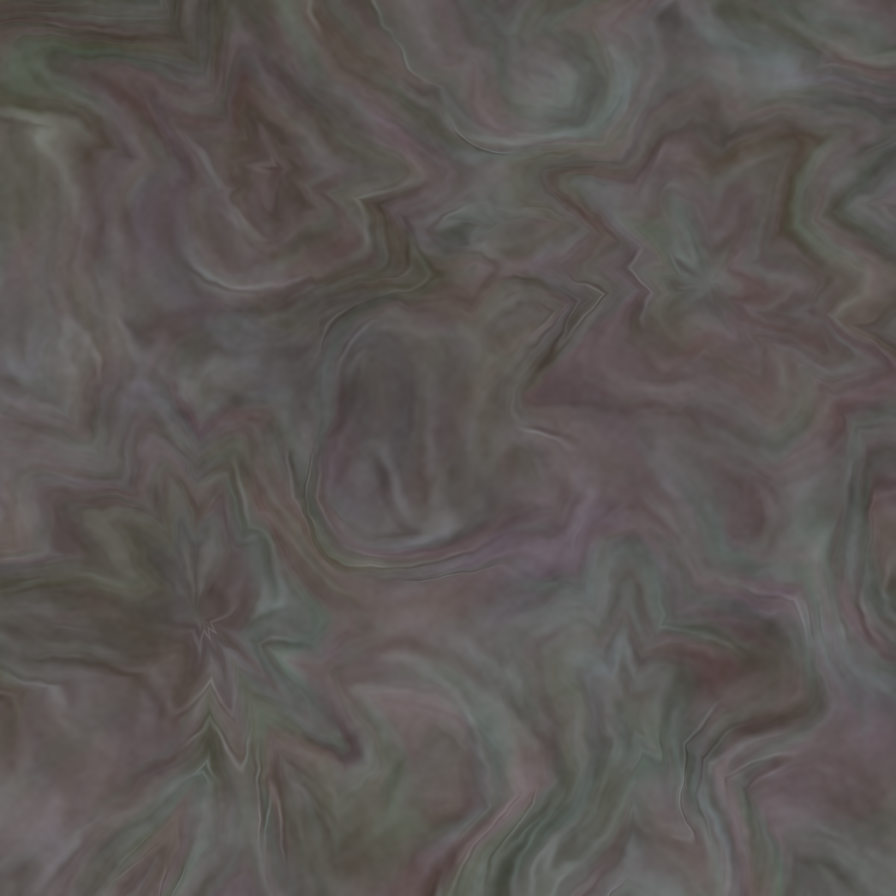
A Shadertoy shader for this texture:

```glsl
// Dull, smeared fabric of grey-brown streaks folded into star-shaped creases.
// Four hubs blend into one zigzag height field; noise sheared along that
// field gives the streaks, with mottling and pink, teal and blue tints on top.

const float TAU = 6.2831853;

float hash(vec2 p) {
    return fract(sin(dot(p, vec2(127.1, 311.7))) * 43758.5453);
}

float noise(vec2 p) {
    vec2 i = floor(p), f = fract(p);
    f = f * f * (3.0 - 2.0 * f);
    return mix(mix(hash(i), hash(i + vec2(1, 0)), f.x),
               mix(hash(i + vec2(0, 1)), hash(i + vec2(1, 1)), f.x), f.y);
}

// Layered noise, centred on zero
float fbm(vec2 p) {
    float sum = 0.0, amp = 0.5;
    for (int i = 0; i < 3; i++) {
        sum += amp * (2.0 * noise(p) - 1.0);
        p = mat2(1.6, 1.2, -1.2, 1.6) * p + 17.3;
        amp *= 0.55;
    }
    return sum;
}

// Blend of star-shaped distances, whose contours are kinked zigzags
float foldField(vec2 p) {
    float sum = 0.0, total = 0.0;
    for (int i = 0; i < 4; i++) {
        float k = float(i);
        float turn = 0.55 + k * TAU / 4.0;
        vec2 d = p - 0.5 - 0.37 * vec2(cos(turn), sin(turn));
        float r = length(d);
        float a = atan(d.y, d.x + 1e-5);
        float points = mod(k, 2.0) < 0.5 ? 8.0 : 5.0;
        float wobble = 0.25 * sin(2.0 * a + k) + 1.2 * r;
        float spike = abs(2.0 * fract(a * points / TAU + wobble) - 1.0);
        spike = sqrt(spike * spike + 0.006);
        float w = exp(-14.0 * r * r);
        sum += w * r * (0.6 + 0.8 * spike);
        total += w;
    }
    // Extra kinked ripples keep the gaps between hubs from lying flat
    float ripple = abs(noise(p * 5.0 + 7.7) - 0.5) + 0.5 * noise(p * 7.0 + 25.0);
    return sum / total + 0.22 * ripple;
}

void mainImage(out vec4 fragColor, in vec2 fragCoord) {
    vec2 p = fragCoord / iResolution.y;

    // Gentle bending of the whole cloth, with slightly frayed contours
    vec2 bend = vec2(noise(p * 5.0 + 3.1), noise(p * 5.0 + 41.7)) - 0.5;
    vec2 fine = vec2(noise(p * 18.0 + 9.2), noise(p * 18.0 + 63.4)) - 0.5;
    vec2 fray = vec2(noise(p * 70.0 + 2.0), noise(p * 70.0 + 54.0)) - 0.5;
    vec2 q = p + 0.10 * bend + 0.018 * fine + 0.005 * fray;
    float fold = foldField(q);

    // Streaks follow the contours of the fold field
    float streaks = fbm(q * 7.0 + fold * vec2(18.0, -12.0));
    float wisps = fbm(q * 12.0 + fold * vec2(-15.0, 24.0) + 31.0);
    float patches = fbm(p * 5.0 + 2.0 * bend + 70.0);
    float mottle = fbm(q * 32.0 + 200.0);
    float grain = noise(p * 150.0) + noise(p * 95.0 + 5.0) - 1.0;
    float tone = 0.072 * streaks + 0.062 * wisps + 0.06 * patches;
    tone += 0.032 * mottle + 0.015 * grain;

    // Short broken creases, light on one side and dark on the other
    float crease = noise(q * 6.0 + fold * vec2(14.0, -15.0) + 90.0) - 0.5;
    float broken = smoothstep(0.5, 0.8, noise(p * 13.0 + 12.0));
    broken *= 0.5 + noise(p * 45.0 + 33.0);
    float light = 1.0 - smoothstep(0.0, 0.09, abs(crease));
    float dark = 1.0 - smoothstep(0.0, 0.1, abs(crease - 0.13));
    tone += broken * (0.045 * light - 0.035 * dark);

    // Tints drift partly with the streaks
    float pinkTeal = fbm(q * 9.0 + fold * vec2(11.0, 9.0) + 120.0);
    float blue = fbm(q * 8.0 + fold * vec2(-9.0, 8.0) + 160.0);
    vec3 color = vec3(0.360, 0.343, 0.334);
    color += tone * vec3(0.88, 1.0, 1.1);
    color += pinkTeal * vec3(0.038, -0.028, 0.002);
    color += blue * vec3(-0.010, -0.004, 0.032);

    fragColor = vec4(color, 1.0);
}
```
